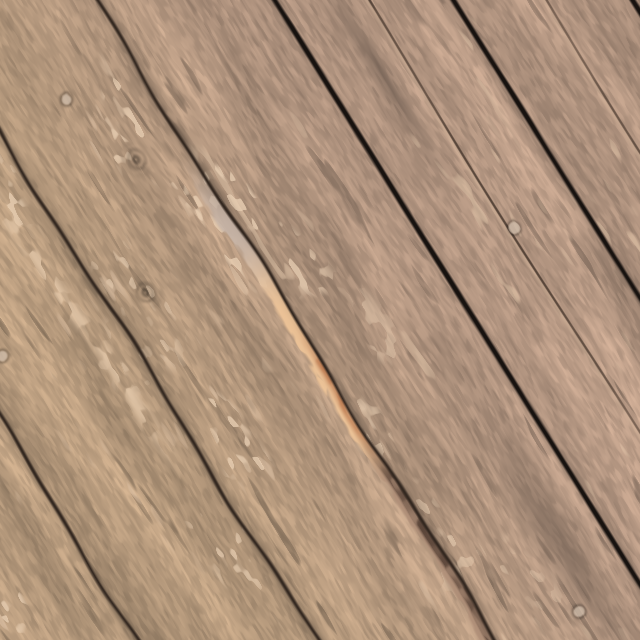
This texture is drawn by a Shadertoy shader. Its source:

```glsl
// Weathered timber boards laid on a slant, parted by dark gaps.
// Space is turned into (across, along) board axes; stretched smooth cellular
// noise gives the grain, and layered sines bend the gaps and fibres.

float hash(vec2 p) {
    vec3 q = fract(p.xyx * 0.1031);
    q += dot(q, q.yzx + 33.33);
    return fract((q.x + q.y) * q.z);
}

// Smooth cellular noise: random cell values blended by distance
float cellular(vec2 p) {
    vec2 base = floor(p);
    float sum = 0.0, total = 0.0;
    for (int y = -1; y <= 1; y++)
    for (int x = -1; x <= 1; x++) {
        vec2 cell = base + vec2(x, y);
        vec2 d = cell + 0.15 + 0.7 * vec2(hash(cell), hash(cell + 71.7)) - p;
        float weight = exp(-6.0 * dot(d, d));
        sum += weight * hash(cell + 23.1);
        total += weight;
    }
    return sum / total;
}

// One inside the range lo..hi, fading over soft at both ends
float window(float x, float lo, float hi, float soft) {
    return smoothstep(lo - soft, lo + soft, x) * (1.0 - smoothstep(hi - soft, hi + soft, x));
}

void mainImage(out vec4 fragColor, in vec2 fragCoord) {
    vec2 uv = fragCoord / iResolution.y;
    float px = 1.0 / iResolution.y;

    // Board axes, measured from the top left corner
    vec2 p = uv - vec2(0.0, 1.0);
    float across = dot(p, vec2(0.848, 0.53));
    float along = dot(p, vec2(0.53, -0.848));
    float worn = 1.0 - smoothstep(0.15, 0.32, across);

    // Evenly spaced gaps, crooked where the boards are worn
    float wobble = worn * (0.0035 * sin(along * 12.0 + 4.0) + 0.0015 * sin(along * 31.0));
    float b = (across + wobble - 0.127) / 0.237;
    float board = floor(b), gapId = floor(b + 0.5);
    float gap = (b - gapId) * 0.237;

    // Grain at three scales
    float shift = along + board * 7.3;
    float fibre = across + 0.004 * sin(shift * 6.0) + 0.002 * sin(shift * 17.0 + across * 30.0);
    float broad = cellular(vec2(fibre * 24.0, shift * 2.8));
    float grain = cellular(vec2(fibre * 130.0, shift * 9.0));
    float fine = cellular(vec2(fibre * 270.0, shift * 55.0));
    float rough = cellular(vec2(across * 110.0, along * 50.0) + 40.0);
    float patches = cellular(vec2(across * 11.0, along * 6.0) + 9.0);

    vec3 wood = mix(vec3(0.71, 0.60, 0.485), vec3(0.70, 0.585, 0.505), smoothstep(-0.2, 0.4, across));
    wood *= 1.0 + 0.19 * (broad - 0.5) + 0.13 * (grain - 0.5) + 0.15 * (fine - 0.5)
          + 0.05 * (hash(vec2(board, 5.0)) - 0.5);

    // Fissures and pale flecks along the grain
    float fissure = smoothstep(0.8, 0.95, cellular(vec2(fibre * 120.0, shift * 13.0) + 17.0));
    wood *= 1.0 - 0.2 * fissure * smoothstep(0.35, 0.7, broad);
    float fleck = smoothstep(0.86, 0.97, cellular(vec2(fibre * 100.0, shift * 21.0) + 60.0));
    wood = mix(wood, vec3(0.87, 0.76, 0.65), 0.6 * fleck * smoothstep(0.4, 0.75, patches));
    float chip = smoothstep(0.7, 0.85, rough) * smoothstep(0.74, 0.88, patches);
    wood = mix(wood, vec3(0.92, 0.82, 0.71), 0.75 * chip * worn);

    // Long grey stains and round knots
    for (int i = 0; i < 2; i++) {
        float t = float(i);
        vec2 axes = vec2(fibre, along);
        vec2 d = (axes - mix(vec2(0.447, 0.41), vec2(0.29, 1.2), t)) / vec2(0.015 + 0.009 * t, 0.15);
        wood = mix(wood, vec3(0.38, 0.32, 0.28), exp(-dot(d, d)) * (0.3 + 0.4 * grain));
        d = (axes - mix(vec2(0.053, 0.324), vec2(-0.048, 0.508), t)) / vec2(0.014, 0.018);
        float r = length(d) + 0.3 * (rough - 0.5);
        wood *= 1.0 - exp(-r * r) * (0.2 + 0.12 * sin(r * 9.0));
    }

    // Hairline crack down the middle of the sounder boards
    float crack = (b - board - 0.52 - 0.012 * sin(along * 7.0)) * 0.237;
    float cracked = step(0.5, board) * (0.45 + 0.5 * patches);
    wood = mix(wood, vec3(0.85, 0.73, 0.62), 0.5 * cracked * exp(-pow((crack + 0.004) / 0.003, 2.0)));
    wood = mix(wood, vec3(0.27, 0.21, 0.17), cracked * (1.0 - smoothstep(0.0005, 0.0015 + px, abs(crack))));

    // Pale splinters beside one gap
    float splinter = exp(-pow((gap + 0.065 - 0.03 * along) / 0.011, 2.0)) * window(along, 0.27, 0.72, 0.08);
    splinter *= smoothstep(0.3, 0.65, rough) * step(abs(gapId + 1.0), 0.1);
    wood = mix(wood, vec3(0.9, 0.79, 0.67), 0.8 * splinter);

    // Torn edge of another: bleached, then raw orange, then dark and ragged
    float width = 0.021 - 0.004 * smoothstep(0.5, 0.9, along) + 0.008 * (rough - 0.5);
    float torn = smoothstep(-width - 0.004, -width + 0.003, gap) * step(gap, 0.0);
    torn *= window(along, 0.42, 1.3, 0.07) * step(abs(gapId), 0.1);
    vec3 raw = mix(vec3(0.78, 0.71, 0.66), vec3(0.95, 0.78, 0.60), smoothstep(0.5, 0.66, along));
    float inner = smoothstep(-0.015, -0.004, gap);
    raw = mix(raw, vec3(0.76, 0.46, 0.28), inner * window(along, 0.72, 0.9, 0.06) * (0.4 + 0.6 * rough));
    float decay = smoothstep(0.86, 0.97, along);
    raw = mix(raw, mix(vec3(0.30, 0.22, 0.18), vec3(0.69, 0.56, 0.47), max(rough * 0.8, 1.0 - inner * 1.5)), decay);
    wood = mix(wood, raw, 0.9 * torn);

    // Weathered nail heads
    for (int i = 0; i < 4; i++) {
        float r = length(uv - fract(vec2(0.104, 0.844) + float(i) * vec2(0.9, 0.6))) + 0.003 * (rough - 0.5);
        wood *= 1.0 - 0.22 * exp(-pow((r - 0.010) / 0.003, 2.0));
        wood = mix(wood, vec3(0.80, 0.73, 0.66), 0.75 * (1.0 - smoothstep(0.006, 0.009 + px, r)));
    }

    // Gaps with a shaded lip
    float halfGap = mix(0.0038, 0.0024, worn) + 0.0012 * (grain - 0.5);
    wood *= 1.0 - mix(0.2, 0.34, worn) * exp(-abs(gap) / 0.006) * (1.0 - 0.7 * torn);
    vec3 gapColor = mix(vec3(0.09, 0.07, 0.06), vec3(0.20, 0.155, 0.125), worn);
    wood = mix(gapColor, wood, smoothstep(halfGap - 0.001 - px, halfGap + 0.001 + px, abs(gap)));

    fragColor = vec4(clamp(wood, 0.0, 1.0), 1.0);
}
```
